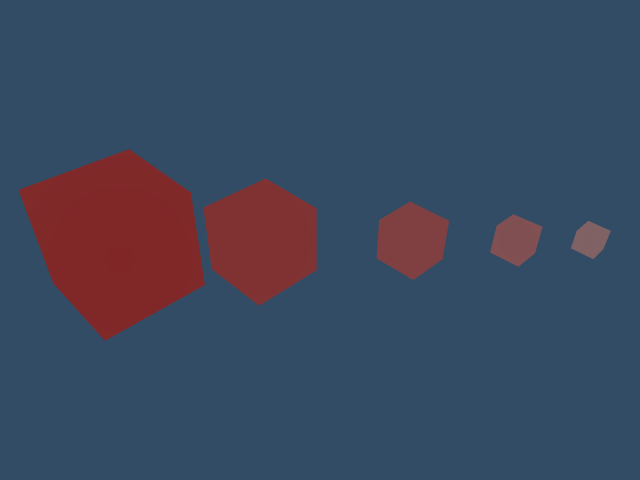
A WebGL 2 fragment shader for this background:

```glsl
#version 300 es
precision highp float;

uniform vec2 u_resolution;
out vec4 fragColor;

const vec3 BACKDROP = vec3(0.20, 0.30, 0.40);
const vec3 CUBE_RED = vec3(0.50, 0.14, 0.14);
const vec3 HAZE = vec3(0.50, 0.50, 0.52);

// Signed distance to the line a-b, positive on its left side
float edgeDistance(vec2 p, vec2 a, vec2 b) {
    return dot(p - a, normalize(vec2(a.y - b.y, b.x - a.x)));
}

// Convex six-sided outline of a cube, corners in clockwise order
float cubeOutline(vec2 p, vec2 a, vec2 b, vec2 c, vec2 d, vec2 e, vec2 f) {
    float upper = max(edgeDistance(p, f, a), edgeDistance(p, a, b));
    float sides = max(edgeDistance(p, b, c), edgeDistance(p, e, f));
    float lower = max(edgeDistance(p, c, d), edgeDistance(p, d, e));
    return max(upper, max(sides, lower));
}

// Haze thickens with depth and away from the nearest corner
vec3 paintCube(vec3 base, vec2 p, float dist, vec2 nearest, float depth, float pixel) {
    float haze = depth + 0.06 * length(p - nearest);
    vec3 color = mix(CUBE_RED, HAZE, haze);
    float cover = clamp(0.5 - dist / pixel, 0.0, 1.0);
    return mix(base, color, cover);
}

void main() {
    // Centered units, three to the canvas height
    float pixel = 3.0 / u_resolution.y;
    vec2 p = (gl_FragCoord.xy - 0.5 * u_resolution) * pixel;
    vec3 color = BACKDROP;

    // Cubes from far to near
    float dist = cubeOutline(p, vec2(1.677, 0.120), vec2(1.818, 0.057), vec2(1.771, -0.057),
                             vec2(1.708, -0.120), vec2(1.568, -0.052), vec2(1.604, 0.057));
    color = paintCube(color, p, dist, vec2(1.69, 0.0), 0.66, pixel);

    dist = cubeOutline(p, vec2(1.208, 0.161), vec2(1.391, 0.083), vec2(1.344, -0.083),
                       vec2(1.240, -0.167), vec2(1.063, -0.078), vec2(1.104, 0.089));
    color = paintCube(color, p, dist, vec2(1.23, 0.0), 0.47, pixel);

    dist = cubeOutline(p, vec2(0.563, 0.240), vec2(0.807, 0.120), vec2(0.766, -0.120),
                       vec2(0.583, -0.250), vec2(0.354, -0.115), vec2(0.370, 0.125));
    color = paintCube(color, p, dist, vec2(0.58, 0.0), 0.30, pixel);

    dist = cubeOutline(p, vec2(-0.339, 0.385), vec2(-0.021, 0.198), vec2(-0.021, -0.188),
                       vec2(-0.380, -0.411), vec2(-0.677, -0.182), vec2(-0.729, 0.203));
    color = paintCube(color, p, dist, vec2(-0.41, 0.0), 0.14, pixel);

    dist = cubeOutline(p, vec2(-1.193, 0.568), vec2(-0.807, 0.297), vec2(-0.719, -0.281),
                       vec2(-1.344, -0.630), vec2(-1.667, -0.271), vec2(-1.885, 0.313));
    color = paintCube(color, p, dist, vec2(-1.25, -0.12), 0.025, pixel);

    fragColor = vec4(color, 1.0);
}
```
